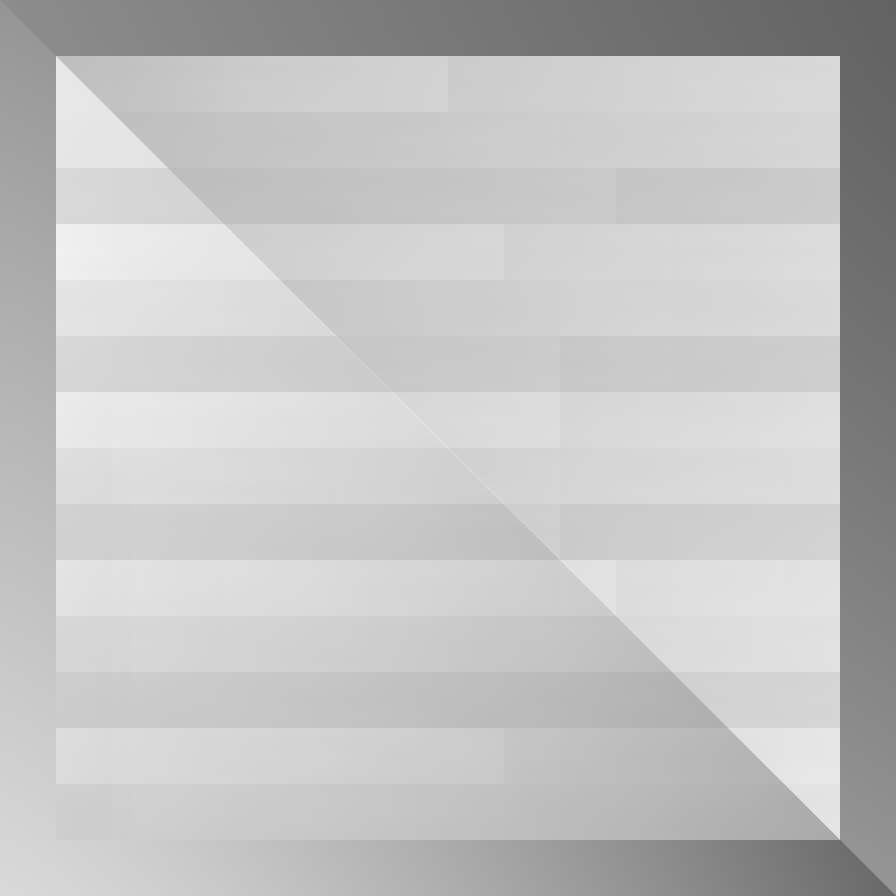
This background is drawn by a Shadertoy shader. Its source:

```glsl
// Grey bevelled panel of banded planks, split by a diagonal, inside a sloped frame.

float hash(vec2 p) {
    vec3 q = fract(vec3(p.xyx) * 0.1031);
    q += dot(q, q.yzx + 33.33);
    return fract((q.x + q.y) * q.z);
}

float noise(vec2 p) {
    vec2 i = floor(p), f = fract(p);
    f = f * f * (3.0 - 2.0 * f);
    return mix(mix(hash(i), hash(i + vec2(1, 0)), f.x),
               mix(hash(i + vec2(0, 1)), hash(i + vec2(1, 1)), f.x), f.y);
}

// Frame: each half darkens and brightens along its two sides
float frameTone(vec2 p, bool upper) {
    vec2 s = p / 16.0;
    return upper ? 0.55 - 0.165 * s.x + 0.2 * pow(s.y, 1.3)
                 : 0.58 + 0.27 * pow(s.y, 0.9) - 0.44 * pow(s.x, 1.4);
}

// Planks: rows repeat as light, middle, dark
float plankTone(vec2 p, bool upper) {
    float row = floor(p.y);
    float kind = mod(row, 3.0);
    float group = floor(row / 3.0);
    float tone = upper
        ? 0.83 + 0.0045 * p.y - 0.11 * (1.0 - p.x / 15.0)
        : 0.905 - 0.0004 * p.y * p.y - 0.006 * (p.x - 1.0) - 0.0003 * p.x * p.x;

    if (kind < 0.5) {
        float seam = group < 1.5 ? 11.0 : 10.0;
        tone += upper ? -0.01 - 0.0015 * p.x - 0.018 * step(seam, p.x)
                      : -0.06 + 0.002 * p.y;
    } else if (kind < 1.5) {
        float seam = 8.0 + group - 3.0 * floor(group / 4.0);
        float left = 1.0 - step(seam, p.x);
        if (upper) tone += 0.012 + 0.025 * left * smoothstep(1.0, 5.0, p.x);
        else if (row > 1.5) tone += 0.008 + 0.02 * left + 0.015 * exp(1.0 - p.x);
    }

    // Faint upright seams at the lower left, and soft streaks
    if (!upper) tone -= 0.005 * smoothstep(6.0, 9.0, p.y)
                      * (step(p.x, 2.0) + step(p.x, 2.35));
    tone += 0.008 * (noise(p * vec2(0.7, 4.0)) - 0.5);
    tone += 0.005 * (hash(vec2(floor(p.x / 2.0), row)) - 0.5);

    // Thin glint along the middle of the diagonal
    float across = (p.x - p.y) / 0.04;
    tone += 0.025 * exp(-across * across) * exp(-0.1 * pow(p.x - 8.0, 2.0));
    return min(tone, 0.95);
}

// Position in cells, sixteen per side, measured from the top left
float panelTone(vec2 p) {
    bool upper = p.x > p.y;
    vec2 fromCentre = abs(p - 8.0);
    return max(fromCentre.x, fromCentre.y) > 7.0
        ? frameTone(p, upper) : plankTone(p, upper);
}

void mainImage(out vec4 fragColor, in vec2 fragCoord) {
    // Average four by four samples to smooth every edge
    float tone = 0.0;
    for (int i = 0; i < 16; i++) {
        vec2 offset = (vec2(i % 4, i / 4) + 0.5) / 4.0 - 0.5;
        vec2 uv = (fragCoord + offset) / iResolution.xy;
        tone += panelTone(16.0 * vec2(uv.x, 1.0 - uv.y));
    }
    fragColor = vec4(vec3(tone / 16.0), 1.0);
}
```
